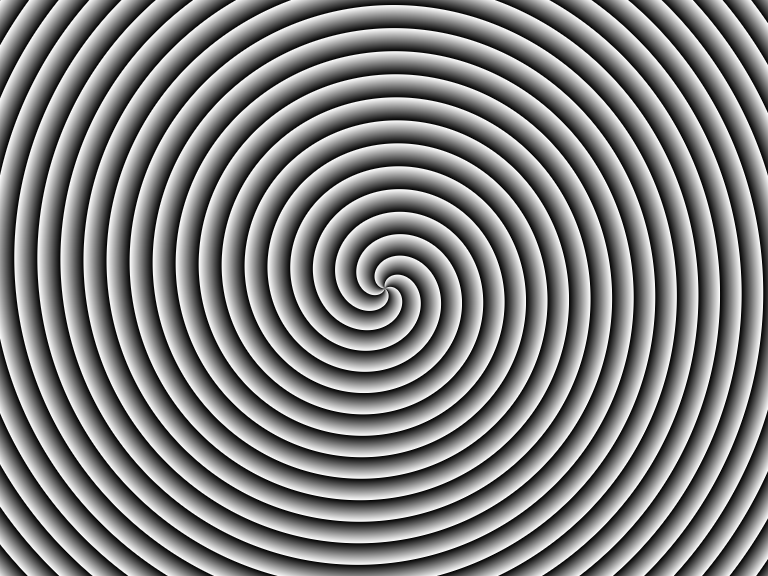
Write a Shadertoy shader that draws this background.

```glsl
// Five-armed grey spiral with a sawtooth ramp from black to white across each arm.

#define ARMS 5.0                     // arms meeting at the core
#define TURNS 25.8                   // ramps per canvas height along a ray
#define TILT vec2(0.85, -0.9)        // tightens the arms toward one side
#define CENTER vec2(0.0017, -0.0009) // core offset from the canvas middle
#define PHASE 0.5                    // shift of the ramp, in cycles
#define TAU 6.2831853

// Integral of fract(x), used to average the ramp over a pixel.
float rampIntegral(float x) {
    float f = fract(x);
    return 0.5 * (floor(x) + f * f);
}

// Sawtooth ramp box-filtered over the given width.
float smoothRamp(float x, float width) {
    return (rampIntegral(x + 0.5 * width) - rampIntegral(x - 0.5 * width)) / width;
}

void mainImage(out vec4 fragColor, in vec2 fragCoord) {
    // Canvas heights, measured from the core.
    vec2 p = (fragCoord - 0.5 * iResolution.xy) / iResolution.y - CENTER;
    float radius = max(length(p), 0.0001);
    float angle = atan(p.y, p.x + 0.000001);

    // Radius and angle together wind the arms clockwise outward.
    float phase = TURNS * radius + dot(TILT, p) + ARMS * angle / TAU + PHASE;

    // Phase covered by one pixel, from the radial and angular slopes.
    float slope = length(vec2(TURNS, ARMS / (TAU * radius)));
    float grey = smoothRamp(phase, slope / iResolution.y);

    fragColor = vec4(vec3(grey), 1.0);
}
```
